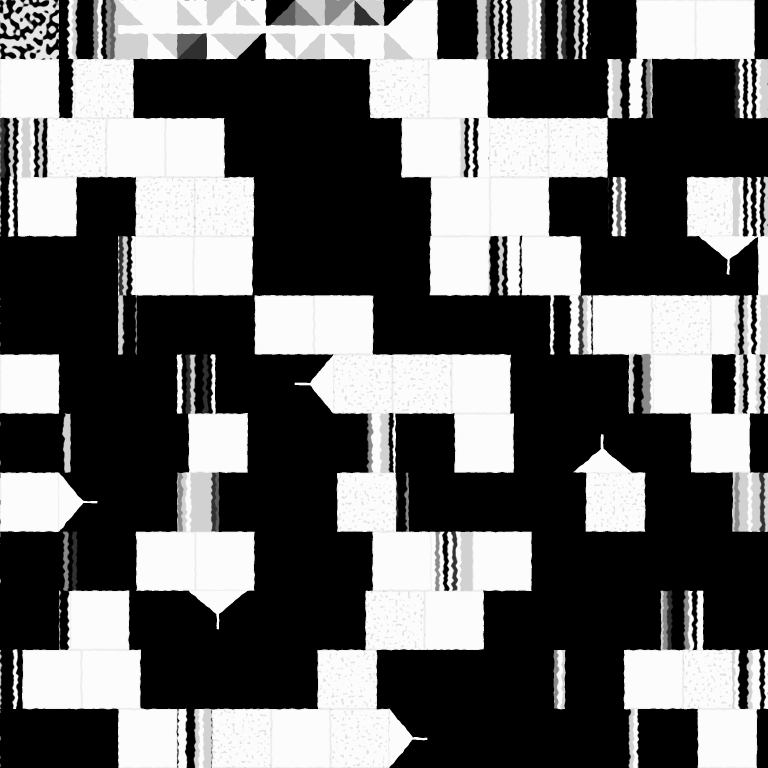
This pattern is drawn by a Shadertoy shader. Its source:

```glsl
// Irregular black and white block mosaic on a 13 x 13 grid: each row holds runs of
// white tiles, displaced by inserted strips of ragged barcode. Gradient noise
// roughens the edges; wedges, fans and speckle complete the surface.

const float CELLS = 13.0;
const float WHITE_SHARE = 0.39;
const float WHITE = 0.99;
const float SEAM = 0.92;

float hash(vec2 p) {
    vec3 q = fract((p.xyx + 17.3) * vec3(0.1031, 0.1030, 0.0973));
    q += dot(q, q.yzx + 33.33);
    return fract((q.x + q.y) * q.z);
}

vec2 gradient(vec2 corner) {
    float angle = 6.28318 * hash(corner);
    return vec2(cos(angle), sin(angle));
}

float gradientNoise(vec2 p) {
    vec2 i = floor(p), f = p - i;
    vec2 u = f * f * f * (f * (f * 6.0 - 15.0) + 10.0);
    vec2 e = vec2(1.0, 0.0);
    float low = mix(dot(gradient(i), f), dot(gradient(i + e), f - e), u.x);
    float high = mix(dot(gradient(i + e.yx), f - e.yx), dot(gradient(i + 1.0), f - 1.0), u.x);
    return mix(low, high, u.y);
}

// Turns a random value into one of the palette tones.
float tone(float h) {
    if (h < 0.36) return 0.0;
    if (h < 0.40) return 0.19;
    if (h < 0.44) return 0.37;
    if (h < 0.50) return 0.54;
    return h < 0.76 ? 0.82 : WHITE;
}

// Vertical stripes with beaded edges; p is in cells.
float barcode(vec2 p, float seed) {
    float s = p.x * 14.0 + 0.6 * gradientNoise(vec2(p.x * 5.0 + seed, p.y * 13.0));
    float i = floor(s);
    float left = tone(hash(vec2(i - 1.0, seed)));
    float right = tone(hash(vec2(i, seed)));
    return mix(left, right, smoothstep(0.0, 0.35, s - i));
}

// Runs of tiles: a random phase and step per row, loosened per cell.
bool isWhite(vec2 cell) {
    float phase = hash(vec2(cell.y, 41.0));
    float pace = mix(0.12, 0.26, hash(vec2(cell.y, 73.0)));
    return fract(phase + cell.x * pace + 0.35 * hash(cell)) < WHITE_SHARE;
}

// White tile with a faint seam; some tiles carry light grain.
float tile(vec2 p, vec2 cell) {
    float edge = 0.5 - max(abs(p.x), abs(p.y));
    float shade = mix(SEAM, WHITE, smoothstep(0.0, 0.03, edge));
    float grainy = step(0.72, hash(cell + 29.0));
    float grain = smoothstep(0.2, 0.4, gradientNoise((p + cell) * 19.0));
    return shade - 0.11 * grainy * grain;
}

// Triangle with a thin spike, standing on the bottom of its cell.
float wedge(vec2 p) {
    float h = p.y + 0.5;
    float triangle = step(abs(p.x) + 1.2 * h, 0.5);
    float spike = step(abs(p.x), 0.02) * step(h, 0.65);
    return WHITE * max(triangle, spike);
}

// Angular sectors in light tones around a bright waist.
float fan(vec2 p, float column) {
    float sector = floor(atan(p.y, p.x) / 0.785398);
    float shade = tone(0.32 + 0.68 * hash(vec2(sector, column + 5.0)));
    return abs(p.y) < 0.07 ? WHITE : shade;
}

float plainCell(vec2 p, vec2 cell) {
    if (isWhite(cell)) return tile(p, cell);
    float angle = floor(4.0 * hash(cell + 61.0)) * 1.570796;
    vec2 dir = round(vec2(cos(angle), sin(angle)));
    bool pointed = hash(cell + 83.0) < 0.2 && isWhite(cell + dir);
    return pointed ? wedge(vec2(dot(p, vec2(-dir.y, dir.x)), -dot(p, dir))) : 0.0;
}

float pattern(vec2 uv) {
    vec2 g = uv * CELLS;
    g += 0.02 * vec2(gradientNoise(g * 9.0), gradientNoise(g * 9.0 + 50.0));
    float row = clamp(floor(g.y), 0.0, CELLS - 1.0);
    float column = floor(g.x);
    vec2 local = fract(g) - 0.5;

    // Busy top row
    if (row == CELLS - 1.0) {
        if (column < 1.0) return 0.9 * smoothstep(-0.15, 0.05, gradientNoise(g * 9.0));
        if (column == 1.0 || abs(column - 8.5) < 1.0) return barcode(g, row);
        if (abs(column - 4.0) < 2.5) return fan(local, column);
    }
    // Ragged right border
    if (g.x > CELLS - 0.6 && hash(vec2(row, 97.0)) > 0.5) return barcode(g, row + 7.0);

    // Two barcode strips per row push the tiles to the right
    float x = g.x;
    for (int k = 0; k < 2; k++) {
        vec2 key = vec2(row, 110.0 + 20.0 * float(k));
        float start = 6.0 * float(k) + floor(6.0 * hash(key));
        float width = mix(0.15, 0.8, hash(key + 9.0));
        if (x > start && x < start + width) return barcode(g, row + 30.0 * float(k));
        if (x >= start + width) x -= width;
    }
    return plainCell(vec2(fract(x) - 0.5, local.y), vec2(floor(x), row));
}

void mainImage(out vec4 fragColor, in vec2 fragCoord) {
    // Average 3 x 3 samples for smooth edges
    float sum = 0.0;
    for (int k = 0; k < 9; k++) {
        vec2 offset = vec2(float(k % 3) - 1.0, float(k / 3) - 1.0) / 3.0;
        sum += pattern((fragCoord + offset) / iResolution.xy);
    }
    fragColor = vec4(vec3(sum / 9.0), 1.0);
}
```
